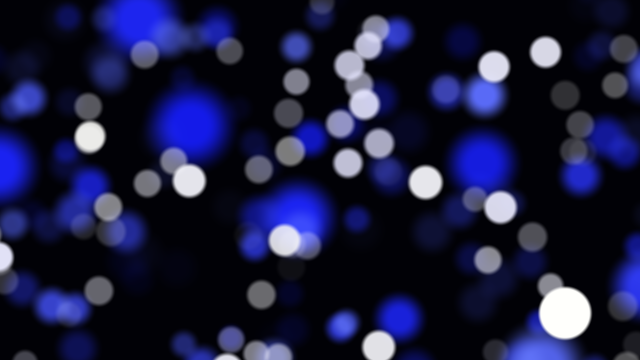
Write a Shadertoy shader that draws this background.

```glsl
// Out-of-focus lights on black: soft blue glows lie at the back,
// translucent grey discs above them and bright white discs in front.
// Each layer is a loop over jittered low-discrepancy positions.

const vec3 NIGHT = vec3(0.004, 0.004, 0.022);
const vec3 DEEP_BLUE = vec3(0.08, 0.11, 1.0);
const vec3 PALE_BLUE = vec3(0.36, 0.43, 1.0);
const vec3 WARM_WHITE = vec3(0.97, 0.97, 0.95);
const vec3 COOL_WHITE = vec3(0.90, 0.90, 1.0);

// Three random values in 0..1 for one light of one layer.
vec3 hash3(float id, float seed) {
    vec3 q = fract((id + seed * 17.3 + 1.0) * vec3(0.1031, 0.1130, 0.0973));
    q += dot(q, q.yzx + 33.33);
    return fract((q.xxy + q.yzz) * q.zyx);
}

// Evenly spread position, loosened by jitter; height is one unit.
vec2 scatter(float id, float seed, float jitter, float aspect) {
    vec2 even = fract(hash3(seed, 5.0).xy + id * vec2(0.7549, 0.5698));
    vec2 loose = even + (hash3(id, seed + 0.5).xy - 0.5) * jitter;
    return mix(vec2(-0.03), vec2(1.03), fract(loose)) * vec2(aspect, 1.0);
}

// Coverage of a disc whose rim fades over twice the blur.
float disc(vec2 p, vec2 center, float radius, float blur) {
    return 1.0 - smoothstep(radius - blur, radius + blur, length(p - center));
}

vec3 screen(vec3 base, vec3 light) {
    return base + light * (1.0 - base);
}

// Blurred blue lights, screened over each other.
vec3 addGlows(vec3 color, vec2 p, float aspect, int count, float seed,
              vec2 radii, vec2 strengths) {
    for (int i = 0; i < count; i++) {
        float id = float(i);
        vec3 h = hash3(id, seed);
        float radius = mix(radii.x, radii.y, h.x);
        float strength = mix(strengths.x, strengths.y, pow(h.y, 1.3));
        vec3 tint = mix(DEEP_BLUE, PALE_BLUE, h.z * h.z);
        vec2 center = scatter(id, seed, 0.3, aspect);
        float glow = disc(p, center, radius, radius * 0.55);
        color = screen(color, tint * glow * strength);
    }
    return color;
}

// Sharper discs laid over the scene with varying opacity.
vec3 addDiscs(vec3 color, vec2 p, float aspect, int count, float seed,
              vec2 radii, vec2 opacities) {
    for (int i = 0; i < count; i++) {
        float id = float(i);
        vec3 h = hash3(id, seed);
        float radius = mix(radii.x, radii.y, h.x);
        float opacity = mix(opacities.x, opacities.y, h.y);
        vec3 tint = mix(WARM_WHITE, COOL_WHITE, h.z);
        float cover = disc(p, scatter(id, seed, 0.25, aspect), radius, 0.008);
        color = mix(color, tint, cover * opacity);
    }
    return color;
}

// A tall loose bunch of discs around one point.
vec3 addBunch(vec3 color, vec2 p, vec2 middle, vec2 spread, int count) {
    for (int i = 0; i < count; i++) {
        vec3 h = hash3(float(i), 9.0);
        float along = (float(i) + 0.5) / float(count) - 0.5;
        vec2 center = middle + spread * vec2(h.x - 0.5, along);
        float cover = disc(p, center, mix(0.037, 0.042, h.y), 0.009);
        color = mix(color, COOL_WHITE, cover * mix(0.45, 0.95, h.z));
    }
    return color;
}

void mainImage(out vec4 fragColor, in vec2 fragCoord) {
    float aspect = iResolution.x / iResolution.y;
    vec2 p = fragCoord / iResolution.y;

    // Back: faint small glows, then a few large saturated ones.
    vec3 color = NIGHT;
    color = addGlows(color, p, aspect, 95, 1.0, vec2(0.03, 0.052), vec2(0.03, 0.8));
    color = addGlows(color, p, aspect, 9, 2.0, vec2(0.05, 0.095), vec2(0.85, 1.0));

    // Middle: translucent grey discs.
    color = addDiscs(color, p, aspect, 48, 3.0, vec2(0.034, 0.041), vec2(0.05, 0.62));

    // Front: white discs, a bunch above the centre and one large light.
    color = addBunch(color, p, vec2(0.57 * aspect, 0.71), vec2(0.17, 0.38), 7);
    color = addDiscs(color, p, aspect, 11, 4.0, vec2(0.039, 0.046), vec2(0.85, 1.0));
    float largeLight = disc(p, vec2(0.883 * aspect, 0.13), 0.072, 0.006);
    color = mix(color, vec3(1.0, 1.0, 0.99), largeLight);

    fragColor = vec4(color, 1.0);
}
```
